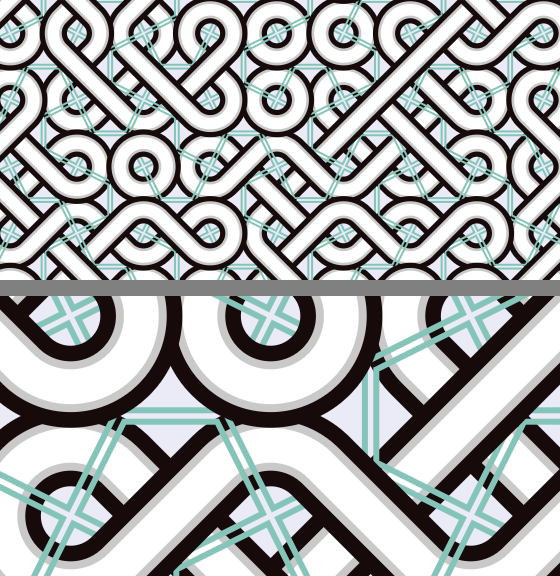
Top: the whole. Bottom: its middle third, enlarged.
This pattern is drawn by a Shadertoy shader. Its source:

```glsl
float hash(vec2 p) {
    return fract(sin(dot(p, vec2(127.1, 311.7))) * 43758.5453);
}

float segment(vec2 p, vec2 a, vec2 b) {
    vec2 ab = b - a;
    return length(p - a - ab * clamp(dot(p - a, ab) / dot(ab, ab), 0.0, 1.0));
}

// Antialiased coverage of the negative side of a distance
float fill(float d, float pixel) {
    return clamp(0.5 - d / pixel, 0.0, 1.0);
}

// Black outline, grey flanks, white core
vec3 paintStrand(vec3 color, float d, float pixel) {
    color = mix(color, vec3(0.09, 0.04, 0.04), fill(d - 0.205, pixel));
    color = mix(color, vec3(0.79), fill(d - 0.127, pixel));
    return mix(color, vec3(1.0), fill(d - 0.087, pixel));
}

// Pentagonal lattice edges that touch one cell, mirrored in x
float latticeDistance(vec2 p) {
    p.x = abs(p.x);
    vec2 hole = vec2(0.5, 0.0), fork = vec2(0.0, 0.25), corner = vec2(0.25, -0.5);
    float d = segment(p, fork, vec2(0.0, 0.5));
    d = min(d, segment(p, fork, hole));
    d = min(d, segment(p, hole, corner));
    return min(d, segment(p, corner, vec2(0.0, -0.5)));
}

void mainImage(out vec4 fragColor, in vec2 fragCoord) {
    float pixel = 4.2 / iResolution.y;
    vec2 p = fragCoord * pixel - vec2(0.153, 0.70);

    // Diagonal cells, each centred between two neighbouring holes
    vec2 q = floor(vec2(p.x + p.y, p.y - p.x)) + 0.5;
    vec2 center = 0.5 * vec2(q.x - q.y, q.x + q.y);
    vec2 local = p - center;

    // Turn the cell so its holes lie left and right and its fork points up
    bool upright = fract(center.x + 0.25) < 0.5;
    if (upright) local = local.yx;
    vec2 id = floor(center + 0.1);
    bool odd = mod(id.x + id.y, 2.0) > 0.5;
    if (odd == upright) local.y = -local.y;

    // Two strands either cross or bend around their own hole
    vec2 key = floor(center * 2.0 + 0.5);
    float side = hash(key + 19.3) < 0.5 ? -1.0 : 1.0;
    float under, over;
    if (hash(key) < 0.5) {
        under = abs(local.x + side * local.y) * 0.7071;
        over = abs(local.x - side * local.y) * 0.7071;
    } else {
        under = abs(length(local + vec2(0.5 * side, 0.0)) - 0.3536);
        over = abs(length(local - vec2(0.5 * side, 0.0)) - 0.3536);
    }

    // Double lattice lines run between the lower and upper strands
    vec3 color = paintStrand(vec3(0.92, 0.92, 0.97), under, pixel);
    float doubleLine = abs(latticeDistance(local) - 0.0285) - 0.015;
    color = mix(color, vec3(0.52, 0.77, 0.72), fill(doubleLine, pixel));
    color = paintStrand(color, over, pixel);

    fragColor = vec4(color, 1.0);
}
```
